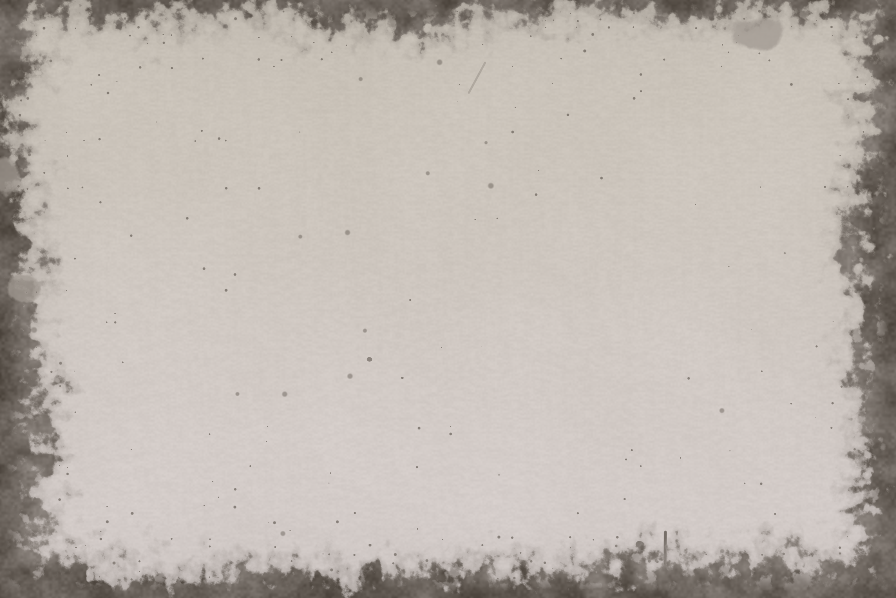
Write a WebGL 2 fragment shader that draws this texture.

```glsl
#version 300 es
precision highp float;
// Pale aged paper framed by a ragged, weathered dark border.

#define PAPER_TOP vec3(0.795, 0.767, 0.728)
#define PAPER_LOW vec3(0.832, 0.802, 0.790)
#define STAIN_DARK vec3(0.300, 0.270, 0.240)
#define STAIN_MID vec3(0.510, 0.480, 0.455)
#define ROUGHNESS 0.085
#define FRAYING 0.115
#define EDGE_SOFTNESS 0.016
#define GRAIN 0.032

uniform vec2 u_resolution;
out vec4 fragColor;

float hash(vec2 p) {
    return fract(sin(dot(p, vec2(127.1, 311.7))) * 43758.5453);
}

float noise(vec2 p) {
    vec2 i = floor(p), f = fract(p);
    f = f * f * (3.0 - 2.0 * f);
    return mix(mix(hash(i), hash(i + vec2(1, 0)), f.x),
               mix(hash(i + vec2(0, 1)), hash(i + vec2(1, 1)), f.x), f.y);
}

float fbm(vec2 p) {
    float sum = 0.0, amp = 0.5;
    for (int i = 0; i < 5; i++) {
        sum += amp * noise(p);
        p = mat2(1.6, 1.2, -1.2, 1.6) * p + 7.3;
        amp *= 0.5;
    }
    return sum / 0.96875;
}

float bump(float x, float center, float width) {
    float t = (x - center) / width;
    return exp(-t * t);
}

// Soft irregular blot
float blot(vec2 p, vec2 center, vec2 size) {
    float wobble = 0.9 * (fbm(p * 32.0) - 0.5);
    return 1.0 - smoothstep(0.8, 1.05, length((p - center) / size) + wobble);
}

// Coverage of one border strip; streaks are stretched across the strip
float strip(float dist, float depth, vec2 p, vec2 streakScale) {
    float coarse = (fbm(p * 11.0) - 0.5) * ROUGHNESS;
    float fray = (fbm(p * 52.0 + 4.0) - 0.5) * FRAYING;
    float streak = (noise(p * streakScale) - 0.5) * 0.022;
    float inside = depth - dist + coarse + fray + streak;
    float solid = smoothstep(-EDGE_SOFTNESS, EDGE_SOFTNESS, inside);
    float haze = 0.22 * smoothstep(-0.045, 0.0, inside);
    return max(solid, haze);
}

// Sparse round marks, one candidate per cell
float specks(vec2 p, float cells, float density) {
    vec2 id = floor(p * cells), f = fract(p * cells);
    vec2 center = 0.3 + 0.4 * vec2(hash(id + 3.1), hash(id + 8.7));
    float radius = 0.06 + 0.2 * hash(id + 5.5);
    float dotMask = 1.0 - smoothstep(radius * 0.4, radius, length(f - center));
    return dotMask * step(1.0 - density, hash(id));
}

float segment(vec2 p, vec2 a, vec2 b, float width) {
    vec2 ab = b - a;
    float t = clamp(dot(p - a, ab) / dot(ab, ab), 0.0, 1.0);
    return 1.0 - smoothstep(width * 0.4, width, length(p - a - ab * t));
}

void main() {
    vec2 uv = gl_FragCoord.xy / u_resolution;
    float aspect = u_resolution.x / u_resolution.y;
    vec2 p = vec2(uv.x * 1.5, uv.y);

    // Paper: vertical tint, faint mottling, fibres and grain
    vec3 color = mix(PAPER_LOW, PAPER_TOP, smoothstep(0.05, 0.95, uv.y));
    color += vec3(0.022, 0.023, 0.028) * (fbm(p * 7.0) - 0.5);
    float fibre = noise(p * vec2(110.0, 260.0)) - 0.5;
    color += GRAIN * (0.65 * fibre + 0.6 * (noise(p * 330.0) - 0.5));
    vec2 rim = min(p, vec2(1.5, 1.0) - p);
    color *= 1.0 - 0.07 * exp(-min(rim.x, rim.y) * 16.0);

    // Border depth along each side
    float leftDepth = mix(0.074, 0.038, smoothstep(0.1, 0.8, p.y));
    float rightDepth = 0.038 + 0.026 * (1.0 - smoothstep(0.6, 0.95, p.y));
    float topDepth = 0.022 + 0.022 * bump(p.x, 0.66, 0.17)
                   + 0.016 * bump(p.x, 1.27, 0.1) + 0.02 * bump(p.x, 0.0, 0.07);
    float lowDepth = 0.052 + 0.026 * bump(p.x, 1.25, 0.18) + 0.02 * bump(p.x, 0.0, 0.12);

    float left = strip(p.x, leftDepth, p, vec2(18.0, 110.0));
    float right = strip(1.5 - p.x, rightDepth, p + 3.7, vec2(18.0, 110.0));
    float top = strip(1.0 - p.y, topDepth, p + 9.2, vec2(120.0, 14.0));
    float low = strip(p.y, lowDepth, p + 14.6, vec2(120.0, 14.0));
    float cover = max(max(left, right), max(top, low));

    // Stain tone: darkest at the rim, worn through in places
    float wear = fbm(p * 24.0 + 31.0);
    float depthTone = smoothstep(0.0, 0.085, min(rim.x, rim.y));
    vec3 stain = mix(STAIN_DARK, STAIN_MID, clamp(wear * 1.5 - 0.38 + 0.45 * depthTone, 0.0, 1.0));
    stain += 0.07 * (noise(p * 190.0) - 0.5);
    float pits = smoothstep(0.58, 0.72, fbm(p * 46.0 + 17.0));
    cover *= 0.96 - 0.5 * pits * smoothstep(0.005, 0.04, min(rim.x, rim.y));
    color = mix(color, stain, cover);

    // Faded patches on the left and top rims
    float faded = max(blot(p, vec2(0.012, 0.705), vec2(0.026, 0.034)),
                      blot(p, vec2(0.04, 0.515), vec2(0.03, 0.024)));
    faded = max(faded, blot(p, vec2(1.27, 0.945), vec2(0.055, 0.028)));
    color = mix(color, vec3(0.63, 0.60, 0.57), 0.75 * faded);

    // Scattered specks, denser near the rim, and a few scratches
    float nearRim = exp(-min(rim.x, rim.y) * 13.0);
    float marks = 0.65 * specks(p, 75.0, 0.006 + 0.22 * nearRim);
    marks = max(marks, 0.45 * specks(p + 2.3, 38.0, 0.012));
    marks = max(marks, 0.6 * blot(p, vec2(0.619, 0.399), vec2(0.006, 0.005)));
    marks = max(marks, 0.75 * blot(p, vec2(1.071, 0.09), vec2(0.008, 0.007)));
    marks = max(marks, 0.8 * segment(p, vec2(1.113, 0.03), vec2(1.114, 0.11), 0.0035));
    marks = max(marks, 0.25 * segment(p, vec2(0.785, 0.845), vec2(0.812, 0.895), 0.0025));
    color = mix(color, STAIN_DARK + 0.07, marks * (1.0 - cover));

    fragColor = vec4(clamp(color, 0.0, 1.0), 1.0);
}
```
